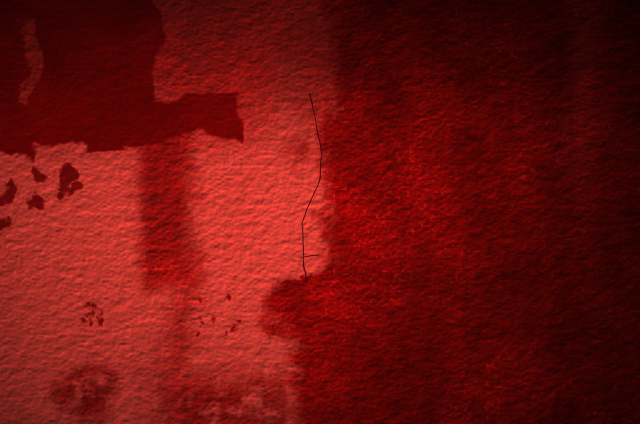
A WebGL 2 fragment shader for this texture:

```glsl
#version 300 es
precision highp float;

uniform vec2 u_resolution;
out vec4 outColor;

const vec3 PLASTER = vec3(0.85, 0.235, 0.195);
const vec3 STAIN = vec3(0.57, 0.028, 0.022);
const vec3 PEEL = vec3(0.45, 0.016, 0.016);
const vec3 CRACK = vec3(0.20, 0.01, 0.01);

float hash(vec2 p) {
  return fract(sin(dot(p, vec2(127.1, 311.7))) * 43758.5453);
}

float noise(vec2 p) {
  vec2 i = floor(p), f = fract(p);
  f = f * f * (3.0 - 2.0 * f);
  return mix(mix(hash(i), hash(i + vec2(1, 0)), f.x),
             mix(hash(i + vec2(0, 1)), hash(i + vec2(1, 1)), f.x), f.y);
}

float fbm(vec2 p) {
  float sum = 0.0, amp = 0.5;
  for (int i = 0; i < 5; i++) {
    sum += amp * noise(p);
    p = mat2(1.6, 1.2, -1.2, 1.6) * p + 7.3;
    amp *= 0.5;
  }
  return sum / 0.97;
}

float box(vec2 p, vec2 centre, vec2 halfSize) {
  vec2 d = abs(p - centre) - halfSize;
  return length(max(d, 0.0)) + min(max(d.x, d.y), 0.0);
}

float cover(float d, float soft) {
  return 1.0 - smoothstep(-soft, soft, d);
}

float segment(vec2 p, vec2 a, vec2 b) {
  vec2 ab = b - a;
  return length(p - a - ab * clamp(dot(p - a, ab) / dot(ab, ab), 0.0, 1.0));
}

// Chips scattered around a centre, as a distance
float chips(vec2 p, vec2 centre, vec2 spread, float size) {
  float d = 1.0;
  for (int i = 0; i < 10; i++) {
    vec2 seed = vec2(float(i), centre.x * 10.0);
    vec2 offset = vec2(hash(seed), hash(seed + 3.7)) * 2.0 - 1.0;
    float radius = size * mix(0.3, 1.0, hash(seed + 8.1));
    d = min(d, length(p - centre - offset * spread) - radius);
  }
  return d;
}

float crackDistance(vec2 p) {
  vec2 path[8] = vec2[8](vec2(0.729, 0.78), vec2(0.745, 0.706), vec2(0.761, 0.637),
    vec2(0.753, 0.578), vec2(0.729, 0.52), vec2(0.714, 0.475), vec2(0.718, 0.412), vec2(0.72, 0.333));
  float d = segment(p, vec2(0.708, 0.397), vec2(0.752, 0.399));
  for (int i = 0; i < 7; i++) d = min(d, segment(p, path[i], path[i + 1]));
  return d;
}

float relief(vec2 p) {
  return fbm(p * vec2(48.0, 75.0)) + 0.35 * noise(p * vec2(130.0, 170.0));
}

float lamp(vec2 p, vec2 centre) {
  vec2 d = p - centre;
  vec2 falloff = vec2(d.x > 0.0 ? 1.5 : 0.7, d.y > 0.0 ? 3.0 : 1.5);
  return exp(-dot(falloff, d * d));
}

void main() {
  vec2 p = gl_FragCoord.xy / u_resolution.y;
  p.x *= 1.506 * u_resolution.y / u_resolution.x;
  vec2 warp = vec2(fbm(p * 13.0), fbm(p * 13.0 + 31.0)) - 0.5;
  vec2 q = p + 0.09 * warp;
  float mottle = fbm(p * 9.0 + 4.0);
  float fine = fbm(p * 38.0 + 11.0);
  float streak = fbm(vec2(p.x * 10.0, p.y * 1.3));

  // Pale plaster with a stepped right side and a faded top
  float edge = mix(0.69, 0.775, smoothstep(0.33, 0.37, q.y));
  edge -= 0.06 * cover(abs(q.y - 0.28) - 0.06, 0.04);
  float plaster = cover(q.x - edge + 0.06 * (fine - 0.5), 0.03);
  float fade = smoothstep(0.58, 0.88, p.y + 0.25 * (mottle - 0.5));
  plaster *= 1.0 - 0.72 * fade;

  // Damp columns and blotches
  float column = cover(box(q, vec2(0.39, 0.51), vec2(0.075, 0.19)), 0.04);
  column = max(column, 0.75 * cover(box(q, vec2(0.42, 0.2), vec2(0.035, 0.22)), 0.06));
  float blotch = cover(length(q - vec2(0.205, 0.08)) - 0.065, 0.03);
  blotch = max(blotch, cover(box(q, vec2(0.53, 0.03), vec2(0.15, 0.07)), 0.09));
  blotch = max(blotch, 0.8 * cover(length(q - vec2(0.70, 0.65)) - 0.03, 0.04));
  float damp = max(column, blotch) * smoothstep(0.2, 0.6, fine + 0.35 * column);
  plaster *= 1.0 - 0.85 * damp;
  plaster *= 0.88 + 0.24 * mottle;

  // Mottled stain
  vec3 stain = STAIN * (0.62 + 0.5 * mottle + 0.3 * (streak - 0.5) + 0.36 * (fine - 0.3));
  float ledge = cover(box(q, vec2(1.05, 0.335), vec2(0.4, 0.012)), 0.05);
  float upperShade = cover(box(q, vec2(1.0, 0.93), vec2(0.27, 0.17)), 0.12);
  stain *= 1.0 - 0.2 * ledge - 0.22 * upperShade;
  float paleStreak = cover(abs(p.x - 1.37) - 0.02, 0.06) * smoothstep(0.35, 0.75, p.y);
  stain += vec3(0.13, 0.04, 0.035) * paleStreak;
  vec3 color = mix(stain, PLASTER, clamp(plaster, 0.0, 1.0));

  // Peeled paint and loose chips
  float peel = box(q, vec2(0.17, 0.86), vec2(0.21, 0.2));
  peel = min(peel, box(q, vec2(0.46, 0.715), vec2(0.1, 0.05)));
  peel = min(peel, box(q, vec2(0.025, 0.68), vec2(0.05, 0.055)));
  peel = min(peel, box(q, vec2(0.25, 0.68), vec2(0.04, 0.04)));
  peel = max(peel, -box(q, vec2(0.07, 0.86), vec2(0.014, 0.1)));
  vec2 r = p + 0.035 * (vec2(fine, fbm(p * 38.0 + 50.0)) - 0.5);
  float chip = chips(r, vec2(0.135, 0.56), vec2(0.065, 0.045), 0.02);
  chip = min(chip, chips(r, vec2(0.01, 0.51), vec2(0.02, 0.045), 0.018));
  chip = min(chip, chips(r, vec2(0.21, 0.255), vec2(0.035, 0.02), 0.009));
  chip = min(chip, chips(r, vec2(0.51, 0.25), vec2(0.05, 0.055), 0.008));
  float bare = max(cover(peel, 0.006), 0.9 * cover(chip, 0.004));
  color = mix(color, PEEL * (0.75 + 0.5 * mottle), bare);

  // Rough surface, sparkle and crack
  float bump = relief(p) - relief(p + vec2(-0.0025, 0.004));
  color *= 1.0 + bump * mix(1.0, 0.75, plaster) * (1.0 - 0.45 * bare);
  float sparkle = smoothstep(0.72, 0.95, noise(p * 150.0)) * smoothstep(0.35, 0.65, mottle);
  color += vec3(0.16, 0.045, 0.035) * sparkle * (1.0 - plaster) * (1.0 - bare);
  float crack = crackDistance(p + 0.014 * warp) - 0.0012 * (0.5 + fine);
  color = mix(color, CRACK, 0.85 * cover(crack, 0.0016));

  color *= lamp(p, vec2(0.65, 0.5));
  outColor = vec4(clamp(color, 0.0, 1.0), 1.0);
}
```
